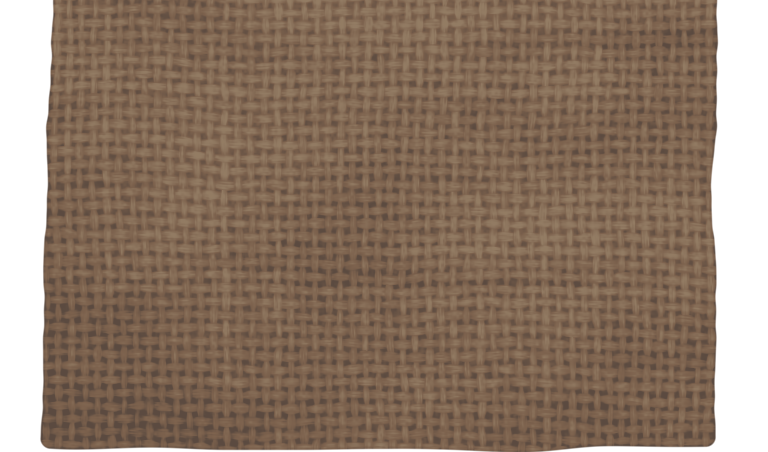
This texture is drawn by a WebGL 1 fragment shader. Its source:

```glsl
precision highp float;
// A hanging piece of coarse burlap on white: a plain weave of round, fuzzy
// threads crossing over and under by checkerboard parity. Noise bends the
// threads, varies their width and tone, and lays soft folds over the cloth.

uniform vec2 u_resolution;

// Lengths are in canvas heights; thread sizes are in weave cells.
const vec2 THREADS = vec2(35.4, 34.0);      // threads per canvas height
const vec2 HALF_WIDTH = vec2(0.27, 0.32);   // vertical, horizontal threads
const float WIDTH_VARIATION = 0.16;
const float THREAD_JITTER = 0.24;
const float THREAD_SOFTNESS = 0.10;
const float CLOTH_BEND = 0.018;
const float FIBRE_CONTRAST = 0.24;
const float FUZZ_CONTRAST = 0.16;
const float FOLD_CONTRAST = 0.36;
const float ASPECT = 1.695;
const float CLOTH_LEFT = 0.089;
const float CLOTH_RIGHT = 1.579;
const float CLOTH_BOTTOM = 0.009;
const float CORNER_RADIUS = 0.022;
const vec3 PAPER = vec3(1.0);
const vec3 GAP_COLOR = vec3(0.355, 0.290, 0.250);
const vec3 JUTE_COLOR = vec3(0.485, 0.380, 0.300);
const vec3 LIGHT_COLOR = vec3(0.575, 0.485, 0.390);

float hash(vec2 p) {
  vec3 q = fract(p.xyx * vec3(0.1031, 0.1030, 0.0973));
  q += dot(q, q.yzx + 33.33);
  return fract((q.x + q.y) * q.z);
}

float noise(vec2 p) {
  vec2 i = floor(p);
  vec2 f = fract(p);
  f = f * f * (3.0 - 2.0 * f);
  return mix(mix(hash(i), hash(i + vec2(1.0, 0.0)), f.x),
             mix(hash(i + vec2(0.0, 1.0)), hash(i + 1.0), f.x), f.y);
}

float fbm(vec2 p) {
  float sum = 0.0;
  float gain = 0.53;
  for (int i = 0; i < 4; i++) {
    sum += gain * noise(p);
    p = p * 2.03 + 17.1;
    gain *= 0.5;
  }
  return sum;
}

// Signed distance to the cloth outline, negative inside; the top runs off.
float clothDistance(vec2 p) {
  float ripple = 0.012 * (noise(vec2(p.y * 7.0, 3.0)) - 0.5)
               + 0.004 * (noise(vec2(p.y * 32.0, 9.0)) - 0.5);
  float left = CLOTH_LEFT + 0.026 * p.y + ripple;
  float right = CLOTH_RIGHT + 0.006 * p.y
              - 0.012 * smoothstep(0.3, 0.0, abs(p.y - 0.58)) - ripple;
  float bottom = CLOTH_BOTTOM + 0.009 * (noise(vec2(p.x * 6.0, 21.0)) - 0.5)
               - 0.006 * smoothstep(0.25, 0.0, abs(p.x - 1.12));
  vec2 d = vec2(max(left - p.x, p.x - right), bottom - p.y) + CORNER_RADIUS;
  return length(max(d, 0.0)) + min(max(d.x, d.y), 0.0) - CORNER_RADIUS;
}

// One thread: x is its coverage, y its tone. "over" runs from -1 to 1.
vec2 thread(float across, float along, float id, float halfWidth,
            float over, float soft) {
  float sway = noise(vec2(id * 7.3, along * 0.45)) - 0.5;
  float swell = noise(vec2(id * 5.7 + 40.0, along * 0.8)) - 0.5;
  float d = across - THREAD_JITTER * sway;
  float w = halfWidth + WIDTH_VARIATION * swell + 0.04 * over;
  float cover = 1.0 - smoothstep(w - soft, w + soft, abs(d));
  float roundness = 1.0 - min(d * d / (w * w), 1.0);
  float fibre = noise(vec2(d * 9.0 + id * 13.0, along * 1.6)) - 0.5;
  float tone = 0.36 + 0.14 * over + 0.22 * roundness
             + FIBRE_CONTRAST * fibre + 0.14 * (hash(vec2(id, 71.0)) - 0.5);
  return vec2(cover, tone);
}

float weaveTone(vec2 p, float pixel) {
  vec2 bend = vec2(noise(p * 3.2 + 5.0), noise(p * vec2(3.6, 3.0) + 31.0)) - 0.5;
  vec2 g = (p + CLOTH_BEND * bend + vec2(0.0, 0.012 * p.x)) * THREADS;
  vec2 cell = floor(g);
  vec2 f = fract(g) - 0.5;
  float side = 1.0 - 2.0 * mod(cell.x + cell.y, 2.0);
  vec2 over = vec2(side, -side) * cos(3.14159 * f.yx);
  float soft = max(THREAD_SOFTNESS, 0.6 * pixel * THREADS.x);
  vec2 v = thread(f.x, g.y, cell.x, HALF_WIDTH.x, over.x, soft);
  vec2 h = thread(f.y, g.x, cell.y + 100.0, HALF_WIDTH.y, over.y, soft);

  // The upper thread hides the lower one; both cover the dark gap.
  float vOnTop = smoothstep(-0.15, 0.15, over.x - over.y);
  float gap = 0.08 + 0.16 * noise(g * 1.7);
  float hTop = mix(mix(gap, v.y, v.x), h.y, h.x);
  float vTop = mix(mix(gap, h.y, h.x), v.y, v.x);
  return mix(hTop, vTop, vOnTop) + FUZZ_CONTRAST * (noise(g * 4.3) - 0.5);
}

// Broad light from above, blotchy folds and two shallow creases.
float foldTone(vec2 p) {
  float folds = FOLD_CONTRAST * (fbm(p * vec2(2.6, 4.2) + 8.0) - 0.5);
  float sag = 0.02 * (noise(vec2(p.x * 5.0, 2.0)) - 0.5);
  float upper = smoothstep(0.05, 0.0, abs(p.y - 0.91 + sag)) * smoothstep(0.95, 1.25, p.x);
  float lower = smoothstep(0.04, 0.0, abs(p.y - 0.38 + sag)) * smoothstep(0.5, 0.1, abs(p.x - 1.05));
  float corner = smoothstep(0.75, 0.0, length(p - vec2(0.15, 0.12)));
  return 0.04 + folds + 0.13 * (p.y - 0.5) - 0.14 * upper - 0.10 * lower - 0.10 * corner;
}

void main() {
  vec2 p = gl_FragCoord.xy / u_resolution * vec2(ASPECT, 1.0);
  float pixel = 1.0 / u_resolution.y;
  float d = clothDistance(p);
  float hem = smoothstep(-0.008, 0.0, d);
  float tone = clamp(weaveTone(p, pixel) + foldTone(p) - 0.25 * hem, 0.0, 1.0);
  vec3 cloth = mix(GAP_COLOR, JUTE_COLOR, smoothstep(0.0, 0.5, tone));
  cloth = mix(cloth, LIGHT_COLOR, smoothstep(0.42, 0.95, tone));
  gl_FragColor = vec4(mix(cloth, PAPER, smoothstep(-pixel, pixel, d)), 1.0);
}
```
